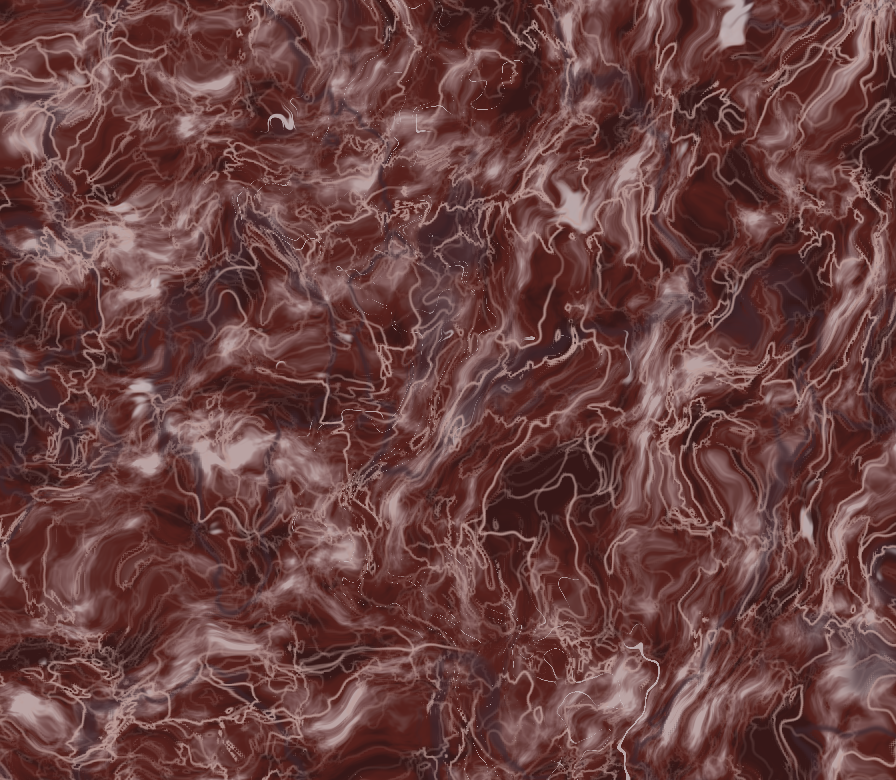
Reproduce this texture procedurally as a Shadertoy shader.

```glsl
#define WARP 0.085
#define CLOUD_GAIN 1.15
#define GRAIN_GAIN 0.95
#define BASE_TONE 0.35
#define VEIN_WIDTH 0.0018
#define VEIN_LAYERS 6
#define SEAM_WIDTH 0.011
#define STREAK_ANGLE 1.13
#define VEIN_COLOR vec3(0.74, 0.61, 0.59)
#define SEAM_COLOR vec3(0.24, 0.15, 0.18)
#define QUARTZ_COLOR vec3(0.80, 0.75, 0.76)

vec2 hash22(vec2 p) {
    vec3 q = fract(p.xyx * vec3(0.1031, 0.1030, 0.0973));
    q += dot(q, q.yzx + 33.33);
    return fract((q.xx + q.yz) * q.zy);
}

float cornerSlope(vec2 cell, vec2 offset) {
    return dot(hash22(cell) * 2.0 - 1.0, offset);
}

float gradientNoise(vec2 p) {
    vec2 i = floor(p), f = p - i;
    vec2 u = f * f * f * (f * (f * 6.0 - 15.0) + 10.0);
    vec2 e = vec2(1.0, 0.0);
    return mix(mix(cornerSlope(i, f), cornerSlope(i + e, f - e), u.x),
               mix(cornerSlope(i + e.yx, f - e.yx), cornerSlope(i + 1.0, f - 1.0), u.x), u.y);
}

mat2 rotation(float a) {
    return mat2(cos(a), -sin(a), sin(a), cos(a));
}

float fbm(vec2 p, int octaves) {
    float sum = 0.0, amp = 1.0;
    mat2 turn = mat2(1.62, 1.2, -1.2, 1.62);
    for (int i = 0; i < octaves; i++) {
        sum += amp * gradientNoise(p);
        p = turn * p + 7.3;
        amp *= 0.52;
    }
    return sum;
}

// Soft line along the zero contour of a field, with a width in canvas units
float contourLine(float field, float width) {
    float px = 1.0 / iResolution.y;
    float slope = length(vec2(dFdx(field), dFdy(field))) / px;
    float dist = abs(field) / (slope + 0.5);
    return 1.0 - smoothstep(0.0, width + px, dist);
}

// Tone 0..1 to rock colour: dark oxide, red, brown, pink, white
vec3 rockColor(float t) {
    vec3 c = mix(vec3(0.21, 0.09, 0.09), vec3(0.335, 0.125, 0.11), smoothstep(-0.1, 0.27, t));
    c = mix(c, vec3(0.39, 0.22, 0.21), smoothstep(0.25, 0.47, t));
    c = mix(c, vec3(0.47, 0.31, 0.31), smoothstep(0.42, 0.63, t));
    c = mix(c, vec3(0.57, 0.43, 0.43), smoothstep(0.58, 0.80, t));
    return mix(c, vec3(0.73, 0.64, 0.64), smoothstep(0.75, 1.05, t));
}

void mainImage(out vec4 fragColor, in vec2 fragCoord) {
    vec2 p = fragCoord / iResolution.y;

    // Folded flow: level beds on the left, steep streaks on the right
    vec2 fold = vec2(fbm(p * 4.0 + 3.1, 4), fbm(p * 4.0 + 41.7, 4));
    vec2 w = p + WARP * fold;
    float steep = smoothstep(0.38, 0.72, p.x + 0.3 * fold.x + 0.15 * (p.y - 0.5));
    vec2 beds = rotation(0.2) * w * vec2(5.5, 10.0) + 20.0;
    vec2 streaks = rotation(STREAK_ANGLE) * w * vec2(5.5, 13.0) + 60.0;

    // Pale clouds, with mottling that fades out in the clean red areas
    float cloud = mix(fbm(beds, 6), fbm(streaks, 6), steep);
    float grain = mix(fbm(beds * 4.0 + 9.0, 4), fbm(streaks * 3.5 + 9.0, 4), steep);
    float mottled = mix(0.35, 1.0, smoothstep(-0.15, 0.2, cloud));
    float tone = BASE_TONE + CLOUD_GAIN * cloud + GRAIN_GAIN * grain * mottled;
    tone += 0.25 * gradientNoise(p * 3.0 + 77.0) - 0.09 * (p.x - 0.57);
    vec3 color = rockColor(tone);

    // Purple grey seams and the pockets they swell into
    float swell = smoothstep(-0.2, 0.4, gradientNoise(p * 5.0 + 11.0));
    float seam = contourLine(fbm(w * vec2(2.8, 2.0) + 5.0, 5), SEAM_WIDTH * (0.4 + 2.0 * swell));
    float pocket = smoothstep(0.36, 0.52, fbm(w * vec2(6.0, 4.0) + 88.0, 3));
    color = mix(color, SEAM_COLOR, max(0.7 * seam, 0.65 * pocket));

    // Small white quartz lumps
    vec2 lumpSpace = mix(w * vec2(9.0, 15.0), streaks * 1.2, steep);
    float lump = smoothstep(0.40, 0.58, fbm(lumpSpace + 31.0, 4));
    color = mix(color, QUARTZ_COLOR, 0.85 * lump);

    // Hairline veins: even layers follow the flow, odd layers cut across it
    for (int i = 0; i < VEIN_LAYERS; i++) {
        float k = float(i);
        vec2 shift = vec2(13.0, 29.0) * (k + 1.0);
        float along = mix(fbm(beds * (0.6 + 0.2 * k) + shift, 4),
                          fbm(streaks * (0.5 + 0.15 * k) + shift, 4), steep);
        float across = fbm(w * vec2(7.0, 5.0) * (0.7 + 0.25 * k) + shift, 5);
        float field = i % 2 == 0 ? along : across;
        float cluster = smoothstep(-0.05, 0.35, gradientNoise(w * 5.0 + shift.yx));
        float strength = 0.12 + 0.75 * cluster;
        color = mix(color, VEIN_COLOR, strength * contourLine(field, VEIN_WIDTH));
    }

    fragColor = vec4(clamp(color, 0.0, 1.0), 1.0);
}
```
